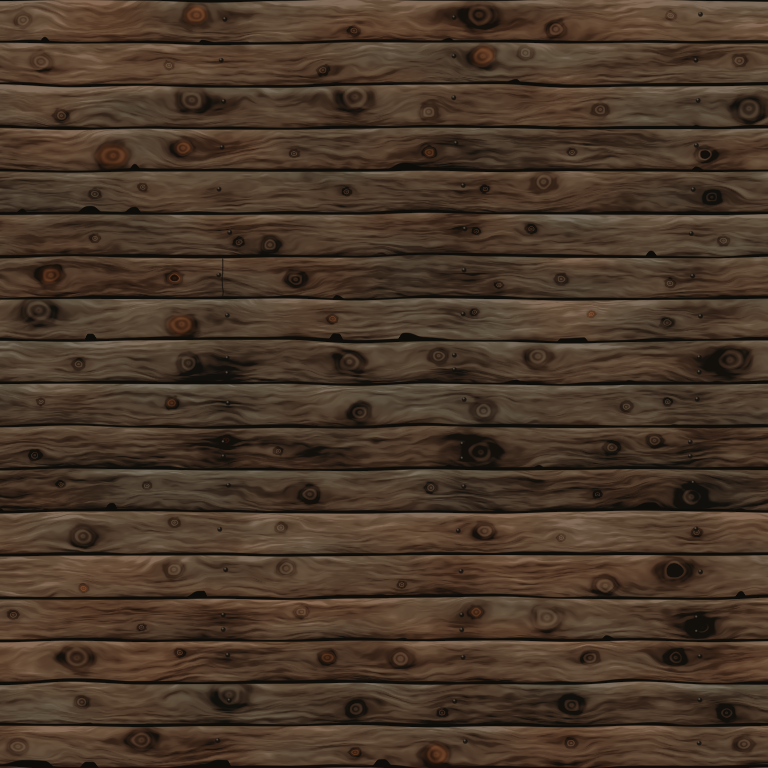
Give the GLSL for this texture, as a Shadertoy shader.

```glsl
// Weathered wall of eighteen full-width horizontal planks with dark gaps between.
// Stretched noise forms the grain, which bows around scattered knots; worn top
// edges, chips, butt joints, stains and three columns of nails add the ageing.

const float PLANKS = 18.0;
const int KNOTS = 6;
const vec3 GAP = vec3(0.07, 0.06, 0.045);
const vec3 UMBER = vec3(0.20, 0.14, 0.10);
const vec3 BROWN = vec3(0.31, 0.24, 0.18);
const vec3 TAN = vec3(0.37, 0.31, 0.24);
const vec3 GREY = vec3(0.48, 0.42, 0.36);
const vec3 RUST = vec3(0.42, 0.22, 0.11);

float hash(vec2 p) {
    vec3 q = fract(p.xyx * 0.1031);
    q += dot(q, q.yzx + 33.33);
    return fract((q.x + q.y) * q.z);
}

float noise(vec2 p) {
    vec2 i = floor(p), f = fract(p);
    f = f * f * (3.0 - 2.0 * f);
    return mix(mix(hash(i), hash(i + vec2(1, 0)), f.x),
               mix(hash(i + vec2(0, 1)), hash(i + vec2(1, 1)), f.x), f.y);
}

float fbm(vec2 p) {
    float sum = 0.0, amp = 0.53;
    for (int i = 0; i < 4; i++) {
        sum += amp * noise(p);
        p = p * 2.03 + 17.7;
        amp *= 0.5;
    }
    return sum;
}

// Antialiased disc coverage
float disc(float dist, float radius, float px) {
    return 1.0 - smoothstep(radius - px, radius + px, dist);
}

// Wood ramp from deep grain to bleached fibre
vec3 woodColor(float t) {
    vec3 c = mix(GAP, UMBER, smoothstep(0.0, 0.25, t));
    c = mix(c, BROWN, smoothstep(0.22, 0.48, t));
    c = mix(c, TAN, smoothstep(0.45, 0.68, t));
    return mix(c, GREY, smoothstep(0.66, 0.95, t));
}

// Knots of one plank: x = bent grain height, y = core, z = tone shift, w = rust
vec4 knotField(vec2 q, float row) {
    vec4 k = vec4(q.y, 0.0, 0.0, 0.0);
    for (int i = 0; i < KNOTS; i++) {
        vec2 id = vec2(float(i) + 3.0, row * 7.0 + 5.0);
        float pick = hash(id + 31.0);
        float size = mix(0.08, 0.36, pick * pick);
        vec2 center = vec2((float(i) + 0.1 + 0.8 * hash(id)) * PLANKS / float(KNOTS),
                           mix(0.25, 0.75, hash(id + 57.0)));
        vec2 d = (q - center) / (size * vec2(1.2, 1.0));
        float r = length(d) * (0.85 + 0.3 * noise(d * 1.7 + id));
        vec2 flow = d * vec2(0.42, 0.8);
        k.x -= (k.x - center.y) * 0.9 * exp(-0.45 * dot(flow, flow));
        float core = 1.0 - smoothstep(0.65, 1.05, r);
        float rim = exp(-16.0 * (r - 0.95) * (r - 0.95));
        k.y = max(k.y, core);
        k.z += core * 0.10 * sin(r * 15.0) - 0.22 * rim - 0.16 * exp(-0.45 * r * r);
        k.z -= 0.5 * step(0.93, hash(id + 83.0)) * (1.0 - smoothstep(0.4, 0.6, r));
        k.w += core * step(0.82, hash(id + 11.0));
    }
    return k;
}

// Nails of one plank: x = head, y = glint, z = dark stain
vec3 nailField(vec2 q, float row, float px) {
    vec3 n = vec3(0.0);
    for (int i = 0; i < 6; i++) {
        float column = float(i / 2), pair = float(i % 2);
        float present = max(1.0 - pair, step(0.75, hash(vec2(row, 91.0))));
        vec2 jitter = vec2(hash(vec2(row, column)), hash(vec2(column, row + 40.0))) - 0.5;
        vec2 center = vec2((0.292 + 0.306 * column) * PLANKS, 0.62 - 0.34 * pair);
        vec2 d = q - center - jitter * vec2(0.3, 0.12);
        n.x = max(n.x, present * disc(length(d), 0.055, px));
        n.y = max(n.y, present * disc(length(d - vec2(-0.015, 0.025)), 0.022, px));
        n.z += present * exp(-dot(d * vec2(1.6, 3.0), d * vec2(1.6, 3.0)));
    }
    return n;
}

// Dark seam, ragged and chipped below, with occasional vertical butt joints
float seamMask(vec2 q, float row, float px) {
    float width = 0.025 + 0.055 * noise(vec2(q.x * 1.3, row * 3.1));
    width += 0.13 * smoothstep(0.86, 0.98, noise(vec2(q.x * 1.9, row * 5.7 + 2.0)));
    float seam = max(disc(q.y, width, px), disc(1.0 - q.y, 0.012, px));
    float jointX = PLANKS * mix(0.15, 0.9, hash(vec2(row, 73.0)));
    float bend = 0.04 * (noise(vec2(q.y * 6.0, row)) - 0.5);
    float joint = disc(abs(q.x - jointX + bend), 0.012, px);
    return max(seam, 0.8 * joint * step(0.85, hash(vec2(row, 19.0))));
}

void mainImage(out vec4 fragColor, in vec2 fragCoord) {
    vec2 uv = fragCoord / iResolution.xy;
    float px = 0.8 * PLANKS / iResolution.y;

    // Plank coordinates: one unit is one plank height
    vec2 p = uv * PLANKS;
    p.y += 0.10 * (noise(vec2(p.x * 0.6, p.y * 0.5)) - 0.5);
    float row = floor(p.y);
    vec2 q = vec2(p.x, fract(p.y));
    vec2 seed = vec2(hash(vec2(row, 2.0)), hash(vec2(row, 8.0))) * 90.0;

    // Grain, rings and fibres
    vec4 knot = knotField(q, row);
    float h = knot.x + 0.55 * fbm(vec2(q.x * 0.55, knot.x * 1.3) + seed);
    float grain = fbm(vec2(q.x * 1.1, h * 11.0) + seed) - 0.5;
    float fibre = noise(vec2(q.x * 5.0, h * 26.0) + seed) - 0.5;
    float rings = sin(h * 42.0 + 5.0 * noise(vec2(q.x * 1.5, h * 3.0) + seed));
    rings *= noise(vec2(q.x * 0.7, h * 2.5) + seed + 13.0);
    float stain = fbm(vec2(q.x * 0.35, q.y * 0.9) + seed + 47.0) - 0.5;

    // Tone with plank variation, worn top edge and shaded underside
    vec3 nail = nailField(q, row, px);
    float tone = 0.48 + 0.62 * grain + 0.17 * fibre + 0.12 * rings + 0.5 * stain;
    tone += 0.24 * (hash(vec2(row, 64.0)) - 0.5) + knot.z - 0.16 * nail.z;
    tone += 0.26 * smoothstep(0.76, 0.94, q.y) * (0.4 + noise(vec2(q.x * 0.8, row)));
    tone -= 0.22 * (1.0 - smoothstep(0.0, 0.24, q.y));

    // Colour
    float warmth = 0.6 * hash(vec2(row, 29.0)) + 0.8 * noise(q * vec2(0.5, 1.5) + seed) - 0.2;
    vec3 color = woodColor(clamp(tone, 0.0, 1.0));
    color *= mix(vec3(0.95, 1.0, 1.02), vec3(1.09, 0.95, 0.87), clamp(warmth, 0.0, 1.0));
    color = mix(color, RUST * (0.5 + tone), 0.6 * clamp(knot.w, 0.0, 1.0));
    color = mix(color, GAP, 0.85 * nail.x);
    color = mix(color, GREY, 0.6 * nail.y);
    color = mix(color, GAP * 0.8, seamMask(q, row, px));
    fragColor = vec4(color, 1.0);
}
```
